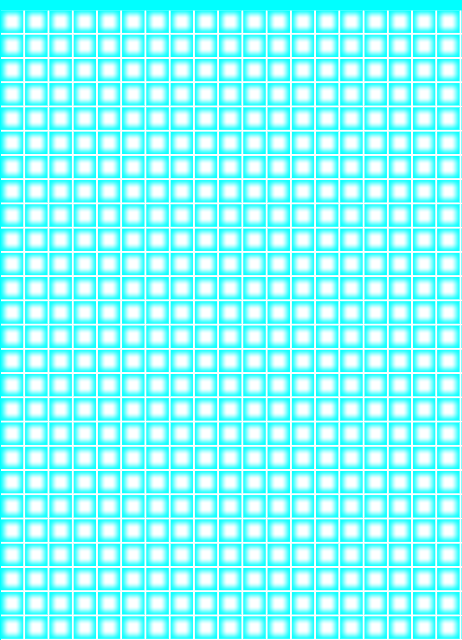
Reproduce this pattern procedurally as a Shadertoy shader.

```glsl
// Grid of glowing cyan tiles with white centres, split by thin white grout lines.

const float ROWS_PER_HEIGHT = 26.405;     // tile pitches in the canvas height
const float TOP_ROW = 26.0;               // tiles end here, plain margin above
const float GROUT_HALF = 0.0387;          // half the line width, in tiles
const vec2 GRID_SHIFT = vec2(0.0, 0.013); // grid offset, in tiles
const vec2 GLOW_RANGE = vec2(-0.083, 0.351);
const vec3 CYAN = vec3(0.0, 1.0, 1.0);
const vec3 WHITE = vec3(1.0);

// Distance on each axis from the nearest grout edge, positive inside a tile
vec2 groutDistance(vec2 grid, float halfWidth) {
    return 0.5 - abs(fract(grid) - 0.5) - halfWidth;
}

// Antialiased step across one pixel
float softStep(float dist, float pixel) {
    return smoothstep(-0.5 * pixel, 0.5 * pixel, dist);
}

// White glow: product of a soft ramp on each axis
float tileGlow(vec2 dist, vec2 range) {
    vec2 ramp = smoothstep(range.x, range.y, dist);
    return ramp.x * ramp.y;
}

// Coverage of the tiled area, leaving the left rim and top margin plain
float tiledArea(vec2 grid, float rim, float top, float pixel) {
    return softStep(grid.x - rim, pixel) * softStep(top - rim - grid.y, pixel);
}

void mainImage(out vec4 fragColor, in vec2 fragCoord) {
    float pixel = ROWS_PER_HEIGHT / iResolution.y;
    vec2 grid = fragCoord * pixel - GRID_SHIFT;

    // Tile gradient
    vec2 dist = groutDistance(grid, GROUT_HALF);
    vec3 color = mix(CYAN, WHITE, tileGlow(dist, GLOW_RANGE));

    // Grout lines
    color = mix(WHITE, color, softStep(min(dist.x, dist.y), pixel));

    // Plain margins
    color = mix(CYAN, color, tiledArea(grid, GROUT_HALF, TOP_ROW, pixel));

    fragColor = vec4(color, 1.0);
}
```
